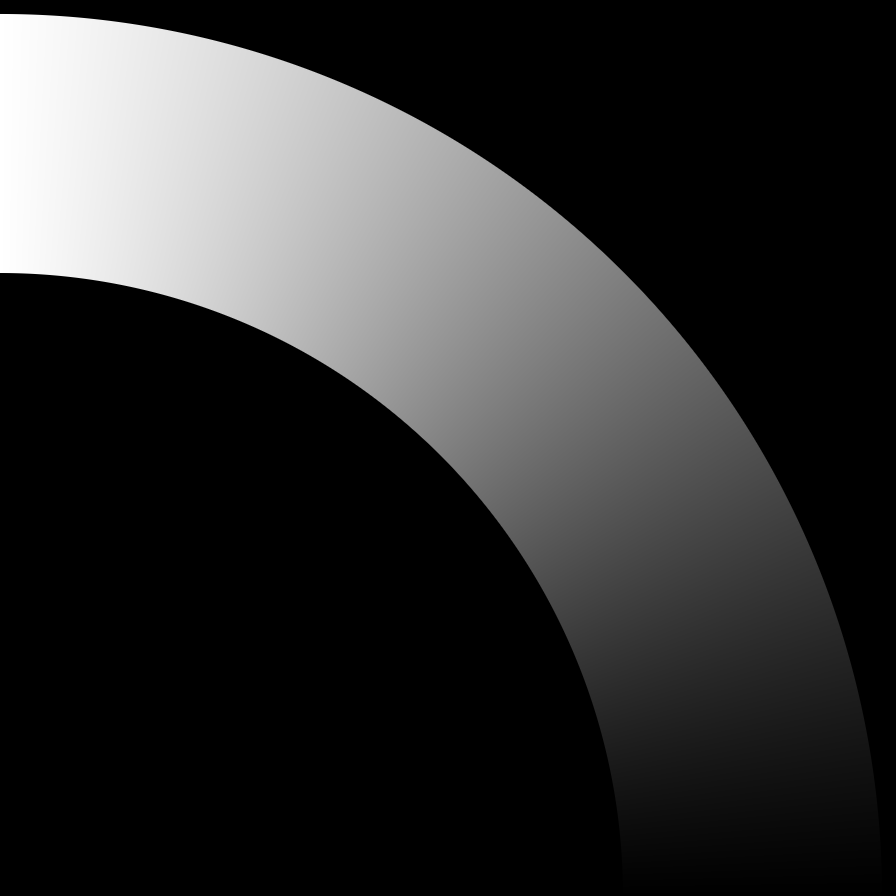
Reproduce this background procedurally as a WebGL 1 fragment shader.

```glsl
precision highp float;
// A quarter ring centred on the lower left corner, on black.
// Its grey sweeps with the angle, from black at the right foot
// to white at the top, easing softly at both ends.

#define INNER_RADIUS 0.6953
#define OUTER_RADIUS 0.9844
#define SWEEP_EASE 0.4
#define QUARTER_TURN 1.570796

uniform vec2 u_resolution;

// Coverage of the band between the two radii, one pixel soft
float ringMask(float radius, float pixel) {
  float middle = 0.5 * (INNER_RADIUS + OUTER_RADIUS);
  float halfWidth = 0.5 * (OUTER_RADIUS - INNER_RADIUS);
  float dist = abs(radius - middle) - halfWidth;
  return clamp(0.5 - dist / pixel, 0.0, 1.0);
}

// Brightness along the arc: linear, partly eased
float sweepShade(vec2 p) {
  float turn = clamp(atan(p.y, p.x) / QUARTER_TURN, 0.0, 1.0);
  return mix(turn, smoothstep(0.0, 1.0, turn), SWEEP_EASE);
}

void main() {
  float pixel = 1.0 / min(u_resolution.x, u_resolution.y);
  vec2 p = gl_FragCoord.xy * pixel;
  float grey = sweepShade(p) * ringMask(length(p), pixel);
  gl_FragColor = vec4(vec3(grey), 1.0);
}
```
